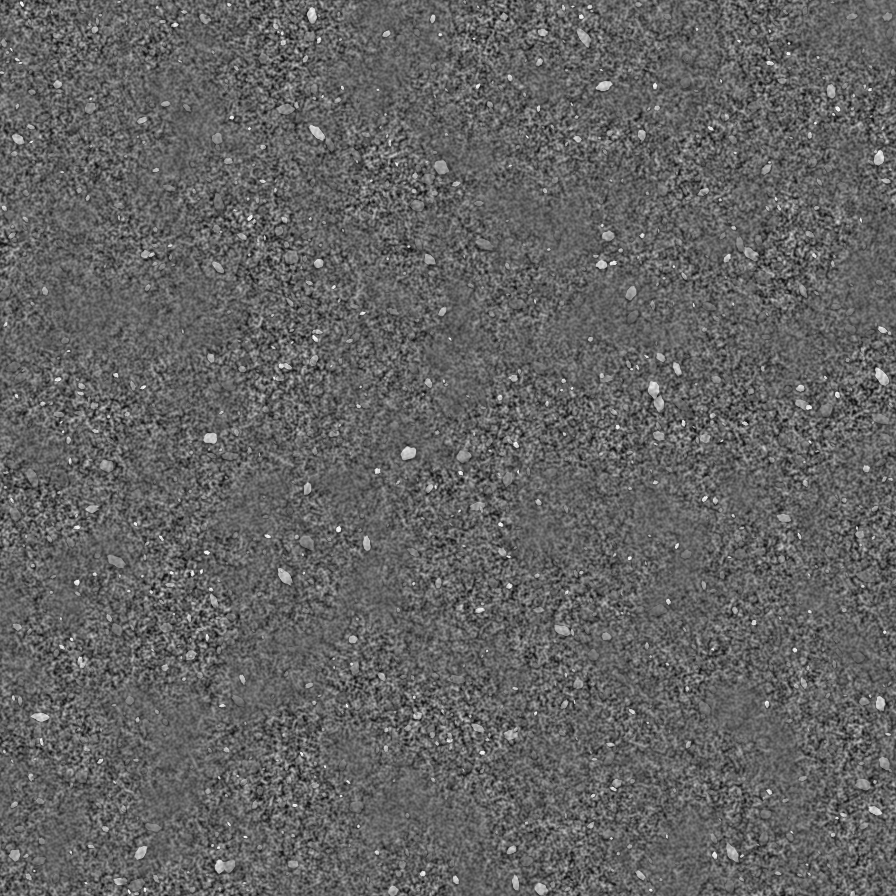
Write a Shadertoy shader that draws this texture.

```glsl
#define BASE_TONE 0.388
#define GRAIN_CONTRAST 0.43
#define GRAIN_SCALE 160.0
#define PATCH_SCALE 9.0
#define PATCH_STRENGTH 0.9
#define SHADOW_DEPTH 0.38
#define FLAKE_CELLS 64.0
#define PEBBLE_CELLS 36.0
#define GRIT_CELLS 96.0

// Integer hash: three random values in 0..1 per cell
vec3 hash3(vec2 cell, int seed) {
    uvec3 v = uvec3(ivec3(ivec2(cell), seed));
    v = v * 1664525u + 1013904223u;
    v.x += v.y * v.z; v.y += v.z * v.x; v.z += v.x * v.y;
    v ^= v >> 16u;
    v.x += v.y * v.z; v.y += v.z * v.x; v.z += v.x * v.y;
    return vec3(v >> 8u) / 16777216.0;
}

mat2 rotation(float angle) {
    float c = cos(angle), s = sin(angle);
    return mat2(c, s, -s, c);
}

float slope(vec2 cell, vec2 offset) {
    float angle = 6.2832 * hash3(cell, 1).x;
    return dot(vec2(cos(angle), sin(angle)), offset);
}

float gradientNoise(vec2 p) {
    vec2 i = floor(p), f = p - i;
    vec2 u = f * f * f * (f * (f * 6.0 - 15.0) + 10.0);
    vec2 e = vec2(1.0, 0.0);
    return mix(mix(slope(i, f), slope(i + e.xy, f - e.xy), u.x),
               mix(slope(i + e.yx, f - e.yx), slope(i + e.xx, f - e.xx), u.x), u.y);
}

// Coarse and rough areas alternate with calmer ones
float patchiness(vec2 p) {
    return gradientNoise(p * PATCH_SCALE + 31.7)
         + 0.7 * gradientNoise(rotation(0.6) * p * PATCH_SCALE * 2.7);
}

// Turned octaves hide the noise lattice
float fineGrain(vec2 p) {
    return 0.62 * gradientNoise(rotation(0.5) * p * GRAIN_SCALE)
         + 0.72 * gradientNoise(rotation(1.1) * p * GRAIN_SCALE * 1.8 + 17.3)
         + 0.30 * gradientNoise(rotation(0.2) * p * GRAIN_SCALE * 0.42 + 5.1);
}

// Scatters angular stones; radii are in cells, tones are darkest and brightest
float scatterStones(float ground, vec2 p, float cells, int seed, float share,
                    vec2 radii, vec2 tones, float shadow, float grain) {
    vec2 q = p * cells, home = floor(q);
    float blur = 0.8 * cells / iResolution.y;
    for (int y = -1; y <= 1; y++)
    for (int x = -1; x <= 1; x++) {
        vec2 cell = home + vec2(x, y);
        vec3 place = hash3(cell, seed), kind = hash3(cell, seed + 1);
        float chance = share * (1.0 + 1.6 * patchiness(cell / cells));
        if (place.z > chance) continue;

        vec2 d = q - cell - 0.15 - 0.7 * place.xy;
        float radius = mix(radii.x, radii.y, kind.x * kind.x);
        float stretch = 1.0 + 0.5 * kind.z;
        vec2 local = rotation(6.2832 * kind.z) * d * vec2(1.0);
        local *= vec2(stretch, 1.0 / stretch);

        // Blend of round and faceted outlines, with chipped edges
        vec2 a = abs(local);
        float facet = max(max(a.x, a.y), 0.72 * (a.x + a.y));
        float chips = 0.35 * radius * gradientNoise(local / radius * 1.3 + cell * 3.7);
        float dist = mix(length(local), facet, 0.6) + chips - radius;

        // Dark gap, deeper below the stone
        float side = 0.65 - 0.35 * d.y / (length(d) + 0.001);
        float gap = 1.0 - smoothstep(0.0, 0.55 * radius + blur, dist);
        ground *= 1.0 - shadow * side * gap;

        float tone = mix(tones.x, tones.y, kind.y * kind.y);
        tone += 0.06 * d.y / radius + 0.5 * grain;
        ground = mix(ground, tone, 1.0 - smoothstep(-blur, blur, dist));
    }
    return ground;
}

void mainImage(out vec4 fragColor, in vec2 fragCoord) {
    vec2 p = fragCoord / iResolution.y;

    // Sandy ground
    float roughness = clamp(1.0 + PATCH_STRENGTH * patchiness(p), 0.55, 1.5);
    float grain = GRAIN_CONTRAST * roughness * fineGrain(p);
    float tone = BASE_TONE + grain + 0.04 * gradientNoise(p * 23.0);

    // Dull flakes, then pebbles, then bright grit
    tone = scatterStones(tone, p, FLAKE_CELLS, 11, 0.30, vec2(0.14, 0.36),
                         vec2(0.34, 0.48), 0.3 * SHADOW_DEPTH, grain);
    tone = scatterStones(tone, p, PEBBLE_CELLS, 23, 0.27, vec2(0.12, 0.28),
                         vec2(0.42, 0.80), SHADOW_DEPTH, grain);
    tone = scatterStones(tone, p, GRIT_CELLS, 37, 0.15, vec2(0.13, 0.31),
                         vec2(0.42, 0.95), SHADOW_DEPTH, grain);

    fragColor = vec4(vec3(clamp(tone, 0.08, 0.95)), 1.0);
}
```
